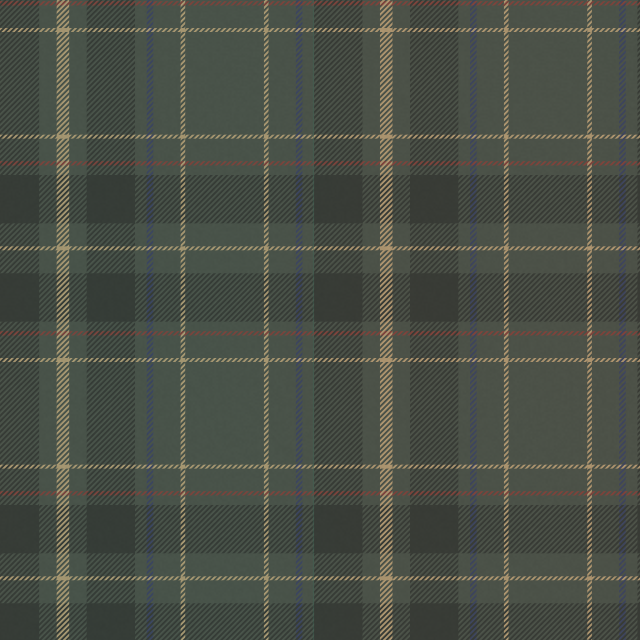
Write a Shadertoy shader that draws this pattern.

```glsl
const vec3 GREEN = vec3(0.290, 0.322, 0.284);
const vec3 DARK  = vec3(0.216, 0.234, 0.212);
const vec3 GOLD  = vec3(0.655, 0.580, 0.435);
const vec3 BLUE  = vec3(0.238, 0.272, 0.365);
const vec3 RED   = vec3(0.480, 0.265, 0.235);
const vec3 TEAL  = vec3(0.240, 0.390, 0.330);

const vec2 REPEAT = vec2(0.5052, 0.5156);   // size of one sett
const vec2 CENTRE = vec2(0.0983, 0.6120);   // mirror axes of the sett
const float TWILL_COUNT = 120.0;            // diagonal ribs per canvas
const float SEAM_X = 0.4896;
const float SEAM_HALF_WIDTH = 0.0008;
const float GRAIN_SCALE = 330.0;
const float GRAIN_AMOUNT = 0.035;
const float TINT_AMOUNT = 0.045;

float hash(vec2 p) {
    return fract(sin(dot(p, vec2(127.1, 311.7))) * 43758.5453);
}

float valueNoise(vec2 p) {
    vec2 i = floor(p), f = fract(p);
    f = f * f * (3.0 - 2.0 * f);
    return mix(mix(hash(i), hash(i + vec2(1, 0)), f.x),
               mix(hash(i + vec2(0, 1)), hash(i + vec2(1, 1)), f.x), f.y);
}

// Antialiased coverage of a band around centre
float band(float d, float centre, float halfWidth, float pixel) {
    return clamp(0.5 + (halfWidth - abs(d - centre)) / pixel, 0.0, 1.0);
}

// Vertical thread colour at distance d from the mirror axis
vec3 warpColour(float d, float pixel) {
    vec3 c = mix(GREEN, DARK, band(d, 0.0749, 0.0378, pixel));
    c = mix(c, BLUE, band(d, 0.1361, 0.0052, pixel));
    c = mix(c, GOLD, band(d, 0.1875, 0.0036, pixel));
    return mix(c, GOLD, band(d, 0.0, 0.0098, pixel));
}

// Horizontal thread colour at distance d from the mirror axis
vec3 weftColour(float d, float pixel) {
    vec3 c = mix(GREEN, DARK, band(d, 0.0768, 0.0378, pixel));
    c = mix(c, RED, band(d, 0.1328, 0.0034, pixel));
    c = mix(c, GOLD, band(d, 0.1745, 0.0031, pixel));
    return mix(c, GOLD, band(d, 0.0, 0.0031, pixel));
}

// Share of warp on top: diagonal ribs rising to the right
float twill(vec2 p, float pixel) {
    float rib = abs(fract((p.x - p.y) * TWILL_COUNT) - 0.5) - 0.25;
    return clamp(0.5 + rib / (1.2 * TWILL_COUNT * pixel), 0.0, 1.0);
}

void mainImage(out vec4 fragColor, in vec2 fragCoord) {
    float pixel = 1.0 / iResolution.y;
    vec2 p = fragCoord * pixel;

    // Mirrored sett, woven
    vec2 d = abs(mod(p - CENTRE + 0.5 * REPEAT, REPEAT) - 0.5 * REPEAT);
    vec3 colour = mix(weftColour(d.y, pixel), warpColour(d.x, pixel), twill(p, pixel));

    // Single teal seam
    colour = mix(colour, TEAL, 0.5 * band(p.x, SEAM_X, SEAM_HALF_WIDTH, pixel));

    // Slow warm and cool drift across the cloth
    float warmth = smoothstep(0.1, 0.4, abs(p.x - 0.27)) - 0.5;
    warmth += 0.6 * (valueNoise(p * 4.0) - 0.5);
    colour *= 1.0 + TINT_AMOUNT * warmth * vec3(1.0, -0.4, -0.5);

    // Fine surface grain
    float grain = valueNoise(p * GRAIN_SCALE) + 0.5 * valueNoise(p * GRAIN_SCALE * 0.5) - 0.75;
    colour *= 1.0 + GRAIN_AMOUNT * grain;

    fragColor = vec4(colour, 1.0);
}
```
